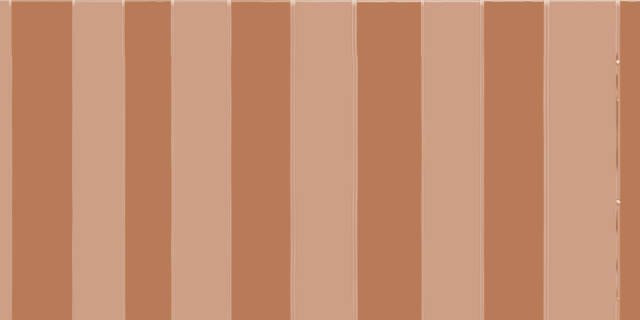
This pattern is drawn by a WebGL 2 fragment shader. Its source:

```glsl
#version 300 es
precision highp float;
// Uneven clay and blush vertical stripes, parted by pale worn seams under a bright top rim.

uniform vec2 u_resolution;
out vec4 fragColor;

const vec3 CLAY  = vec3(0.727, 0.482, 0.342);
const vec3 BLUSH = vec3(0.802, 0.624, 0.530);
const vec3 TAN   = vec3(0.765, 0.555, 0.440);
const vec3 PALE  = vec3(0.860, 0.725, 0.650);
const vec3 WHITE = vec3(0.960, 0.910, 0.870);
const vec3 RUST  = vec3(0.670, 0.430, 0.310);

// Seam centres and widths, in canvas heights (the canvas is 2 by 1).
const int SEAMS = 11;
const float CENTRE[SEAMS] = float[](0.034, 0.230, 0.387, 0.541, 0.716, 0.916,
                                    1.109, 1.322, 1.506, 1.708, 1.930);
const float WIDTH[SEAMS] = float[](0.009, 0.009, 0.009, 0.012, 0.015, 0.019,
                                   0.019, 0.010, 0.015, 0.021, 0.017);
// Heights of the chips along the most worn seam.
const int CHIPS = 4;
const float CHIP_Y[CHIPS] = float[](0.805, 0.685, 0.368, 0.065);

float hash(float n) {
    return fract(sin(n * 127.1) * 43758.5453);
}

float noise(float x) {
    float i = floor(x);
    float f = fract(x);
    return mix(hash(i), hash(i + 1.0), f * f * (3.0 - 2.0 * f));
}

// Soft-edged band of the given half width around zero.
float band(float d, float halfWidth, float soft) {
    return 1.0 - smoothstep(halfWidth - soft, halfWidth + soft, abs(d));
}

// Distance to an axis-aligned box.
float boxDistance(vec2 p, vec2 halfSize) {
    vec2 d = abs(p) - halfSize;
    return length(max(d, 0.0)) + min(max(d.x, d.y), 0.0);
}

// Small sideways drift of a seam, with a step where it was joined.
float seamDrift(float y, float seed) {
    float joint = smoothstep(0.824, 0.830, y) * (hash(seed + 3.0) - 0.5) * 0.005;
    return joint + (noise(y * 9.0 + seed * 17.0) - 0.5) * 0.0015;
}

// Tan groove with two pale ridges, flaring at its top end.
vec3 drawSeam(vec3 color, float d, float y, float width, float seed, float soft) {
    float flare = smoothstep(0.975, 1.0, y);
    float ridge = max(width * 0.13, 0.0012);
    float leftGlow = 0.55 + 0.45 * hash(seed + 5.0);
    float rightGlow = 0.45 + 0.45 * hash(seed + 9.0);
    float fade = 0.75 + 0.25 * noise(y * 14.0 + seed * 31.0);
    color = mix(color, TAN, band(d, width * 0.5, soft) * 0.85);
    color = mix(color, BLUSH, band(d, width * 0.28, soft) * 0.6);
    color = mix(color, PALE, band(d + width * 0.27, ridge, soft) * leftGlow * fade);
    color = mix(color, PALE, band(d - width * 0.27, ridge, soft) * rightGlow * fade);
    return mix(color, WHITE, band(d, width * 0.42, soft) * flare * 0.7);
}

// Rusty broken line and bright chips on a worn seam.
vec3 drawWear(vec3 color, float d, float y, float width, float soft) {
    float span = smoothstep(0.05, 0.07, y) * (1.0 - smoothstep(0.82, 0.84, y));
    float broken = smoothstep(0.25, 0.6, noise(y * 24.0));
    color = mix(color, RUST, band(d + width * 0.12, 0.0025, soft) * span * broken);
    for (int i = 0; i < CHIPS; i++) {
        float size = mix(1.0, 0.6, float(i % 2));
        vec2 q = vec2(d - 0.002, y - CHIP_Y[i]);
        q.x += (noise(y * 180.0) - 0.5) * 0.005;
        float chip = 1.0 - smoothstep(-soft, soft, boxDistance(q, vec2(0.006, 0.010) * size));
        float glint = band(length(q - vec2(0.001, 0.002)), 0.005 * size, soft);
        color = mix(color, TAN, chip);
        color = mix(color, WHITE, glint * size * 0.9);
    }
    return color;
}

// Uneven highlight along the top, stronger to the right.
vec3 drawRim(vec3 color, vec2 p, float stripe, float soft) {
    float strength = mix(0.45, 0.85, smoothstep(0.7, 1.2, p.x));
    float drop = mix(0.003, 0.007, hash(stripe + 21.0)) + 0.002 * noise(p.x * 40.0);
    float depth = 1.0 - p.y;
    color = mix(color, PALE, (1.0 - smoothstep(drop - soft, drop + soft, depth)) * strength);
    return mix(color, WHITE, band(depth - drop * 0.5, 0.0012, soft) * strength * 0.7);
}

void main() {
    vec2 p = gl_FragCoord.xy / u_resolution * vec2(2.0, 1.0);
    float soft = 0.75 / u_resolution.y;

    // Alternating stripes
    vec3 color = BLUSH;
    float stripe = 0.0;
    for (int i = 0; i < SEAMS; i++) {
        float d = p.x - CENTRE[i] - seamDrift(p.y, float(i));
        color = mix(color, i % 2 == 0 ? CLAY : BLUSH, smoothstep(-soft, soft, d));
        stripe += step(0.0, d);
    }
    color = drawRim(color, p, stripe, soft);

    // Seams and wear
    for (int i = 0; i < SEAMS; i++) {
        float d = p.x - CENTRE[i] - seamDrift(p.y, float(i));
        color = drawSeam(color, d, p.y, WIDTH[i], float(i), soft);
        if (i == SEAMS - 1) color = drawWear(color, d, p.y, WIDTH[i], soft);
    }
    fragColor = vec4(color, 1.0);
}
```
